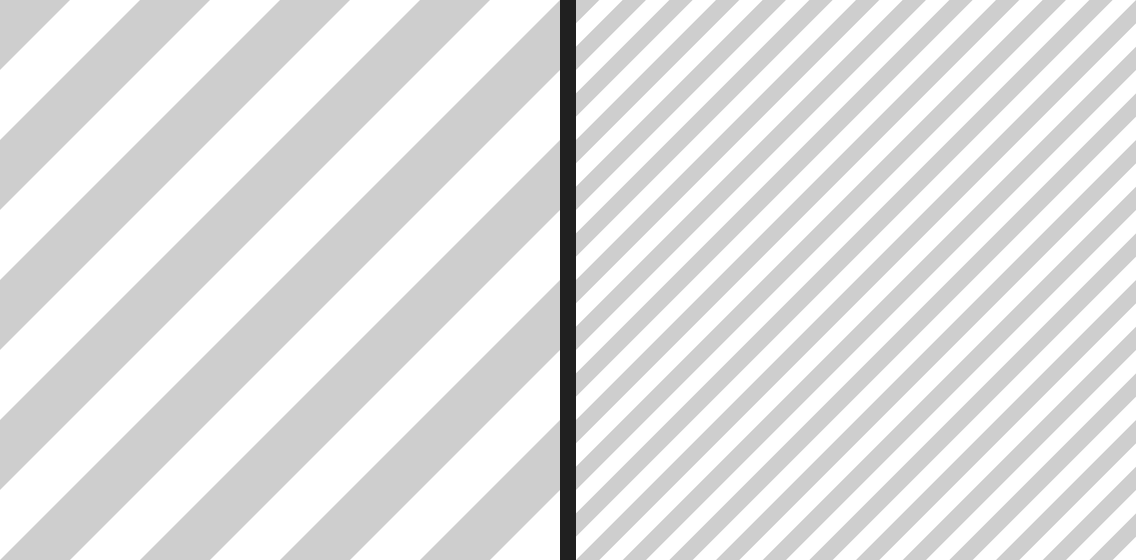
Left, the tile; right, the same tile 3 across and 3 down.
A Shadertoy shader for this pattern:

```glsl
// Even diagonal stripes, light grey on white, rising from lower left to upper right.
// A whole number of periods of x - y spans the canvas, so all edges tile;
// the distance to the stripe edge, measured in periods, gives a smooth border.

#define REPEATS 4.0          // stripes across and down, whole number
#define STRIPE_SHARE 0.5     // grey part of each period
#define EDGE_PIXELS 1.2      // width of the smoothed edge
#define STRIPE_COLOR vec3(0.808)
#define GROUND_COLOR vec3(1.0)

// Signed distance to the nearest stripe edge, in periods; negative inside.
// Each stripe starts at a whole phase and fills STRIPE_SHARE of the period.
float stripeDistance(float phase) {
    float fromCenter = abs(fract(phase - 0.5 * STRIPE_SHARE + 0.5) - 0.5);
    return fromCenter - 0.5 * STRIPE_SHARE;
}

void mainImage(out vec4 fragColor, in vec2 fragCoord) {
    vec2 uv = fragCoord / iResolution.xy;
    float phase = REPEATS * (uv.x - uv.y);

    // Size of one pixel across the stripes, in periods
    float pixel = REPEATS * length(1.0 / iResolution.xy);
    float halfEdge = 0.5 * EDGE_PIXELS * pixel;

    float ground = smoothstep(-halfEdge, halfEdge, stripeDistance(phase));
    fragColor = vec4(mix(STRIPE_COLOR, GROUND_COLOR, ground), 1.0);
}
```
